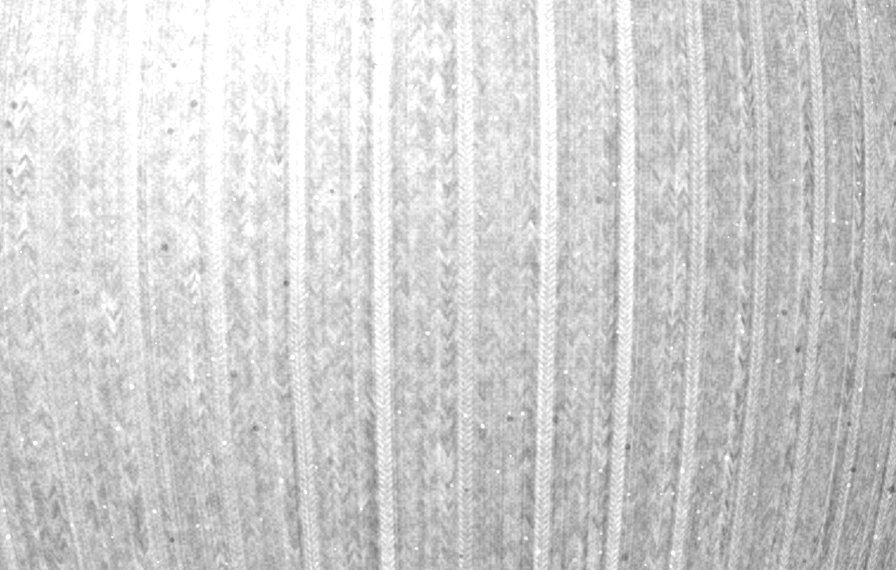
This texture is drawn by a Shadertoy shader. Its source:

```glsl
// Pale ribbed fabric bowed over a cylinder: bright braided cords between rows of rough thread.

#define CENTER_X 0.816     // straight cord, in canvas heights
#define BOW_Y 0.675        // height where the cords bulge the most
#define BOW 0.225          // bend of the cords away from the centre
#define CORDS 6.77         // cords per canvas height at the centre
#define SQUEEZE 0.49       // crowding of cords toward the right edge
#define CORD_HALF 0.1      // half width of a cord, in repeats
#define BRAID 88.0         // plaits per canvas height
#define THREADS 9.0        // thread rows per repeat
#define ROUGHNESS 0.17     // contrast of the rough thread
#define GRAIN 0.13         // contrast of the fine grain
#define SPECKS 42.0        // speck cells per canvas height

const float TAU = 6.2832;

float hash(vec2 p) {
    return fract(sin(dot(p, vec2(127.1, 311.7))) * 43758.5453);
}

float noise(vec2 p) {
    vec2 i = floor(p), f = fract(p);
    f = f * f * (3.0 - 2.0 * f);
    return mix(mix(hash(i), hash(i + vec2(1, 0)), f.x),
               mix(hash(i + vec2(0, 1)), hash(i + vec2(1, 1)), f.x), f.y);
}

// Soft line of the given half width around zero
float line(float d, float halfWidth) {
    return exp(-d * d / (halfWidth * halfWidth));
}

// Fades detail that is too fine for the canvas
float detail(float coord) {
    return 1.0 - smoothstep(0.4, 1.0, fwidth(coord));
}

// Horizontal position counted in cords, unbent and unsqueezed
float cordCoord(vec2 p) {
    float dy = p.y - BOW_Y;
    float x = (p.x - CENTER_X) / (1.0 - BOW * dy * dy);
    float right = max(x, 0.0);
    return CORDS * x * (1.0 + SQUEEZE * right * right);
}

// Scattered dots, one at most per cell
float specks(vec2 p, float density, float seed) {
    vec2 cell = floor(p);
    vec2 at = 0.25 + 0.5 * vec2(hash(cell + seed), hash(cell + seed + 7.3));
    float radius = 0.08 + 0.12 * hash(cell + seed + 3.1);
    float shown = step(1.0 - density, hash(cell + seed + 11.7));
    return shown * (1.0 - smoothstep(0.4 * radius, 1.3 * radius, length(fract(p) - at)));
}

// Broad lighting: glow at upper left, shade at right and below
float lighting(vec2 p) {
    vec2 glow = (p - vec2(0.42, 1.06)) / vec2(0.56, 0.58);
    float light = 0.735 + 0.21 * exp(-dot(glow, glow));
    light += 0.04 * (1.0 - smoothstep(0.0, 1.0, p.x));
    light += 0.05 * smoothstep(0.1, 0.9, p.y);
    return light - 0.07 * smoothstep(1.05, 1.6, p.x) - 0.03 * (1.0 - smoothstep(0.0, 0.4, p.y));
}

void mainImage(out vec4 fragColor, in vec2 fragCoord) {
    vec2 p = fragCoord / iResolution.y;
    float n = cordCoord(p);
    n += 0.025 * (noise(vec2(floor(n + 0.5) * 5.3, p.y * 5.0)) - 0.5);
    float id = floor(n + 0.5);
    float d = n - id;
    float worn = smoothstep(-4.8, -1.8, n);
    float strength = mix(0.15, 1.0, worn) * (0.75 + 0.35 * hash(vec2(id, 4.0)));

    float shade = lighting(p);

    // Long fine stripes running with the cords
    shade += 0.10 * (noise(vec2(n * 13.0, p.y * 1.5)) - 0.5);
    shade += 0.09 * (noise(vec2(n * 34.0 + 50.0, p.y * 0.8)) - 0.5) * detail(n * 34.0);

    // Slanted rough thread, its lean alternating from row to row
    float t = n * THREADS;
    float lean = abs(fract(t * 0.5) - 0.5) * 2.0;
    float body = smoothstep(0.7, 1.3, abs(d) / CORD_HALF);
    float rough = noise(vec2(t * 1.1, p.y * 84.0 + lean * 1.8)) - 0.5;
    float patchy = 0.45 + 0.8 * noise(vec2(t * 0.6 + 20.0, p.y * 4.0));
    float coarse = 1.0 + 0.8 * line(d + 0.23, 0.08);
    shade += ROUGHNESS * rough * patchy * coarse * body;

    // Grooves beside each cord and the thin pale thread between cords
    float grooves = line(d + 0.145, 0.028) + 0.6 * line(d - 0.15, 0.025) + 0.5 * line(d - 0.3, 0.018);
    shade -= 0.085 * grooves * strength * (0.6 + 0.6 * noise(vec2(id * 3.7, p.y * 14.0)));
    shade += 0.075 * line(d + 0.33, 0.028) * mix(0.4, 1.0, worn);

    // Raised cord with plaits meeting in a V
    float across = abs(d) / CORD_HALF;
    float cord = 1.0 - smoothstep(0.65, 1.15, across);
    float plait = cos(TAU * (p.y * BRAID - across * 0.9 + 0.5 * step(0.0, d)));
    plait *= smoothstep(0.0, 0.3, across) * detail(p.y * BRAID * 1.4);
    float wear = 0.8 + 0.4 * noise(vec2(id * 9.1, p.y * 7.0));
    shade += cord * strength * (0.135 * wear + 0.045 * plait - 0.03 * line(across, 0.2));

    // Grain, bright flecks and a few dark blemishes
    shade += GRAIN * (noise(p * 240.0) - 0.5) + 0.06 * (noise(p * 95.0 + 31.0) - 0.5);
    shade += 0.22 * specks(p * SPECKS, 0.08, 1.0);
    shade -= 0.20 * specks(p * SPECKS * 0.6, 0.03, 40.0);

    fragColor = vec4(vec3(clamp(shade, 0.0, 1.0)), 1.0);
}
```
